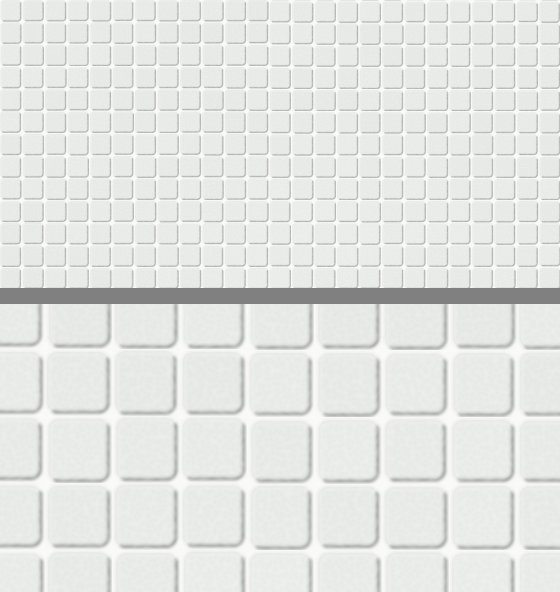
Top: the whole. Bottom: its middle third, enlarged.
This texture is drawn by a WebGL 2 fragment shader. Its source:

```glsl
#version 300 es
precision highp float;
// White glazed mosaic: small rounded square tiles, lit from the upper left, in bright narrow grout.

uniform vec2 u_resolution;
out vec4 fragColor;

// Layout, lengths in units of one tile pitch
const vec2 TILE_SPAN = vec2(24.93, 12.91);  // pitches across and up the canvas
const vec2 GRID_START = vec2(0.025, 0.065);
const vec2 HALF_SIZE = vec2(0.447, 0.457);
const float CORNER_RADIUS = 0.15;
const float SIZE_JITTER = 0.009;
const float PLACE_JITTER = 0.012;
const float EDGE_WOBBLE = 0.003;
const float SHEET_SEAM = 12.0;     // column where the second sheet begins
const float SHEET_DRIFT = 0.06;    // vertical slip of that sheet at the top

// Shading
const float RIM_WIDTH = 0.09;
const float LINE_WIDTH = 0.034;
const float TONE_JITTER = 0.005;
const float GRAIN = 0.022;
const float SHEEN = 0.009;
const vec2 SHADOW_DIR = vec2(0.69, -0.72);
const vec3 GLAZE = vec3(0.911, 0.919, 0.912);
const vec3 GROUT = vec3(0.978, 0.978, 0.970);
const vec3 RIM_LIGHT = vec3(0.950, 0.953, 0.946);
const vec3 RIM_GREY = vec3(0.850, 0.855, 0.845);
const vec3 SHADOW = vec3(0.660, 0.670, 0.660);

vec2 hash2(vec2 p) {
  vec3 q = fract(p.xyx * vec3(0.1031, 0.1030, 0.0973));
  q += dot(q, q.yzx + 33.33);
  return fract((q.xx + q.yz) * q.zy);
}

// Distance to the nearest scattered point
float cellular(vec2 p) {
  vec2 base = floor(p);
  float nearest = 2.0;
  for (int y = -1; y <= 1; y++) {
    for (int x = -1; x <= 1; x++) {
      vec2 cell = base + vec2(x, y);
      nearest = min(nearest, distance(p, cell + hash2(cell)));
    }
  }
  return nearest;
}

// Signed distance to a rounded box in x, outward direction in yz
vec3 roundedBox(vec2 p, vec2 halfSize, float radius) {
  vec2 q = abs(p) - halfSize + radius;
  vec2 outer = max(q, 0.0);
  float d = length(outer) + min(max(q.x, q.y), 0.0) - radius;
  return vec3(d, sign(p) * normalize(outer + 0.0001));
}

void main() {
  vec2 uv = gl_FragCoord.xy / u_resolution;
  vec2 grid = uv * TILE_SPAN + GRID_START;
  float pixel = TILE_SPAN.y / u_resolution.y;

  // The right-hand sheet slips slightly against the left one
  grid.y += SHEET_DRIFT * uv.y * uv.y * step(SHEET_SEAM, grid.x);

  // One hand-set tile per cell
  vec2 id = floor(grid);
  vec2 place = (hash2(id + 7.0) - 0.5) * 2.0 * PLACE_JITTER;
  vec2 size = HALF_SIZE + (hash2(id + 41.0) - 0.5) * 2.0 * SIZE_JITTER;
  vec2 p = fract(grid) - 0.5 - place;
  vec3 box = roundedBox(p, size, CORNER_RADIUS);
  float wobble = sin(grid.x * 23.0 + 2.0 * sin(grid.y * 9.0))
               * sin(grid.y * 27.0 + 2.0 * sin(grid.x * 7.0));
  float d = box.x + EDGE_WOBBLE * wobble;
  float facing = dot(box.yz, SHADOW_DIR);
  float shaded = smoothstep(0.0, 0.65, facing);

  // Glaze: slight tone per tile, fine pitting, a broad sheen low in the middle
  float tone = (hash2(id + 83.0).x - 0.5) * 2.0 * TONE_JITTER;
  float grain = (cellular(grid * 13.0) - 0.45) * GRAIN;
  vec2 sheenOffset = (uv - vec2(0.55, 0.2)) * vec2(1.7, 2.2);
  float sheen = SHEEN * exp(-3.5 * dot(sheenOffset, sheenOffset));
  vec3 tile = GLAZE + tone + grain + sheen;

  // Rounded rim: bright toward the light, grey away from it
  float rim = smoothstep(-RIM_WIDTH, 0.0, d);
  tile = mix(tile, mix(RIM_LIGHT, RIM_GREY, shaded), rim * 0.85);

  // Tile over grout
  float cover = 1.0 - smoothstep(-0.5 * pixel, 0.5 * pixel, d);
  vec3 color = mix(GROUT + 0.3 * grain, tile, cover);

  // Thin shadow line where tile and grout meet
  float line = exp(-d * d / (LINE_WIDTH * LINE_WIDTH));
  float strength = mix(0.12, 0.85, shaded) * (0.9 + 0.15 * wobble);
  color = mix(color, SHADOW, line * strength);

  fragColor = vec4(color, 1.0);
}
```
